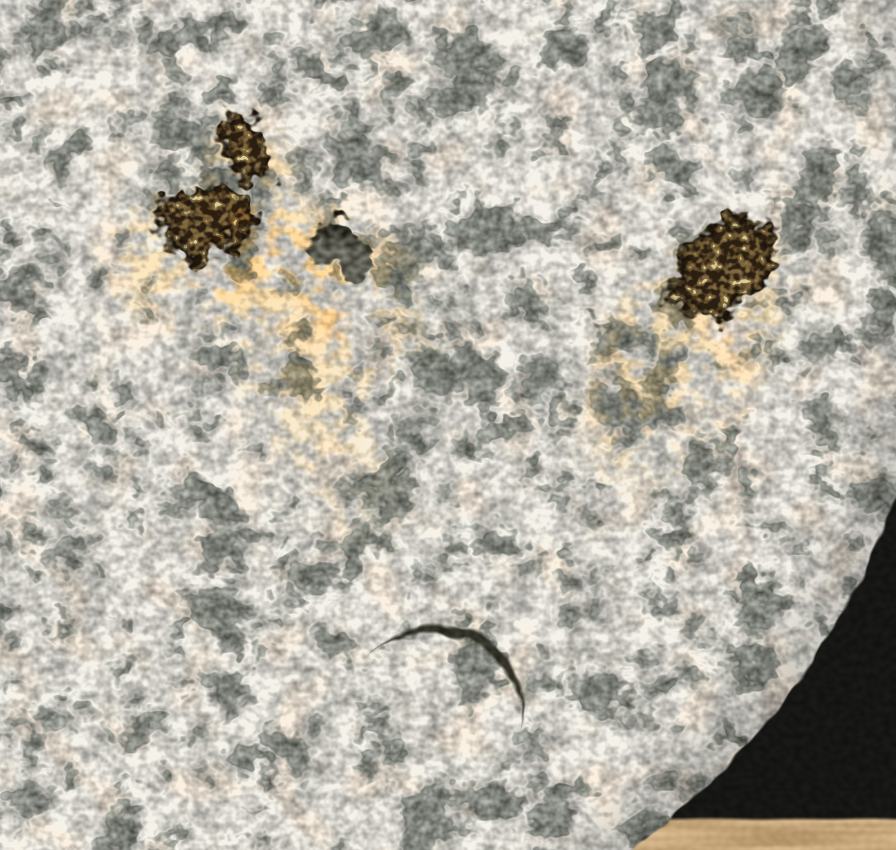
A Shadertoy shader for this texture:

```glsl
// Pale speckled granite pebble with pyrite pits, on a wooden ledge against black.

// Integer hash: three values in 0..1 per lattice point.
vec3 hash3(vec2 id, int salt) {
    uvec3 v = uvec3(ivec3(ivec2(id) + 4096, salt)) * 1664525u + 1013904223u;
    v.x += v.y * v.z; v.y += v.z * v.x; v.z += v.x * v.y;
    v ^= v >> 16u;
    v.x += v.y * v.z; v.y += v.z * v.x; v.z += v.x * v.y;
    return vec3(v >> 8u) / 16777216.0;
}

vec2 gradient(vec2 id) {
    float a = 6.2832 * hash3(id, 7).x;
    return vec2(cos(a), sin(a));
}

// Gradient noise, roughly -0.7..0.7.
float noise(vec2 p) {
    vec2 i = floor(p), f = p - i;
    vec2 u = f * f * f * (f * (f * 6.0 - 15.0) + 10.0);
    vec2 e = vec2(0, 1);
    return mix(mix(dot(gradient(i), f), dot(gradient(i + e.yx), f - e.yx), u.x),
               mix(dot(gradient(i + e), f - e), dot(gradient(i + 1.0), f - 1.0), u.x), u.y);
}

vec2 rotate(vec2 p, float a) {
    float c = cos(a), s = sin(a);
    return vec2(c * p.x + s * p.y, c * p.y - s * p.x);
}

// Scattered elliptical grains: positive inside, negative outside.
float grains(vec2 p, float size, float density, int salt) {
    vec2 q = p / size, cell = floor(q);
    float best = -1.0;
    for (int y = -1; y <= 1; y++)
    for (int x = -1; x <= 1; x++) {
        vec2 id = cell + vec2(x, y);
        vec3 h = hash3(id, salt), k = hash3(id, salt + 1);
        vec2 d = rotate(q - id - 0.1 - 0.8 * h.xy, 3.1416 * k.x);
        float radius = mix(0.14, 0.46, h.z);
        float inside = radius - length(d * vec2(0.8, 1.3));
        if (k.y < density) best = max(best, inside);
    }
    return best * size;
}

// Approximate distance to a tilted ellipse.
float ellipse(vec2 p, vec2 radii, float tilt) {
    return (length(rotate(p, tilt) / radii) - 1.0) * min(radii.x, radii.y);
}

void mainImage(out vec4 fragColor, in vec2 fragCoord) {
    vec2 p = fragCoord / iResolution.y;
    float px = 1.0 / iResolution.y;

    // Noise layers shared by all parts of the stone
    float broad = noise(p * 15.0);
    float medium = noise(p * vec2(48.0, 58.0) + 3.0);
    float fine = noise(p * vec2(105.0, 130.0) + 11.0);
    float grit = noise(p * 190.0 + 31.0);
    vec2 warp = 0.030 * vec2(noise(p * 24.0 + 40.0), noise(p * 24.0 + 70.0))
              + 0.018 * vec2(medium, noise(p * 62.0 + 90.0));

    // Feldspar and quartz ground
    float light = 0.815 + 0.16 * broad + 0.24 * medium + 0.24 * fine + 0.11 * grit;
    light += 0.12 * smoothstep(0.12, 0.4, noise(p * 36.0 + 55.0));
    vec3 col = min(light, 0.96) * mix(vec3(1.0, 0.99, 0.955), vec3(1.03, 0.985, 0.92),
                                      smoothstep(0.0, 0.4, noise(p * 19.0 + 23.0)));

    // Dark grey-green mineral grains, loosely clustered
    float cluster = 0.012 * noise(p * 5.0 + 17.0);
    float field = max(grains(p + warp, 0.076, 0.64, 1) + cluster,
                      grains(p + warp * 0.6, 0.031, 0.30, 5));
    field += 0.018 * fine;
    float dark = smoothstep(-0.005, 0.007, field);
    vec3 mineral = vec3(0.47, 0.485, 0.455) + 0.22 * fine + 0.22 * medium + 0.12 * grit;
    col = mix(col, mineral, dark * 0.93);

    // Pits: three of pyrite, one grey hollow (centre, radii)
    vec4 pits[4] = vec4[4](vec4(0.245, 0.742, 0.062, 0.038), vec4(0.288, 0.825, 0.045, 0.026),
                           vec4(0.850, 0.685, 0.072, 0.046), vec4(0.403, 0.708, 0.044, 0.030));
    float tilts[4] = float[4](0.15, 2.0, 0.75, -0.5);
    for (int i = 0; i < 4; i++) {
        vec2 q = p - pits[i].xy + warp * 0.9;
        float d = ellipse(q, pits[i].zw, tilts[i]) + 0.008 * fine;
        float rust = smoothstep(0.035, 0.0, d + 0.5 * q.y) * smoothstep(-0.25, 0.25, broad + medium);
        col = mix(col, col * vec3(1.04, 0.93, 0.74), 0.75 * rust);
        float glint = noise(p * vec2(85.0, 110.0) + 130.0) + 0.5 * grit;
        vec3 metal = mix(vec3(0.17, 0.12, 0.07), vec3(0.50, 0.41, 0.24), smoothstep(-0.25, 0.3, glint));
        metal = mix(metal, vec3(0.86, 0.80, 0.60), smoothstep(0.34, 0.52, glint));
        metal *= mix(0.55, 1.0, smoothstep(-0.001, -0.012, d));
        vec3 hollow = vec3(0.38, 0.38, 0.34) + 0.25 * fine - 0.18 * smoothstep(-0.01, 0.025, q.y);
        col = mix(col, i < 3 ? metal : hollow, smoothstep(0.003, -0.003, d));
    }

    // Crescent chip with a shadowed lip
    vec2 chip = p - vec2(0.515, 0.165) + warp * 0.25;
    float lip = max(length(chip) - 0.1, 0.11 - length(chip + vec2(0.010, 0.020)));
    col = mix(col, vec3(0.19, 0.19, 0.15) + 0.1 * fine, smoothstep(0.003, -0.003, lip));

    // Shade where the pebble curves away
    float rim = length(p - vec2(0.2025, 0.73)) - 0.908 + 0.006 * noise(p * 28.0) + 0.003 * medium;
    col *= 1.0 - 0.16 * smoothstep(-0.09, 0.0, rim);

    // Black backdrop and wooden ledge
    vec3 back = vec3(0.085, 0.085, 0.078) + 0.03 * fine;
    vec3 wood = vec3(0.77, 0.65, 0.48) + 0.14 * noise(p * vec2(6.0, 130.0)) + 0.05 * fine;
    float ledge = p.y - 0.037 + 0.003 * noise(p * 12.0);
    back = mix(back, wood, smoothstep(0.002 + px, -0.002 - px, ledge));
    col = mix(col, back, smoothstep(-px - 0.001, px + 0.001, rim));

    fragColor = vec4(clamp(col, 0.0, 1.0), 1.0);
}
```
